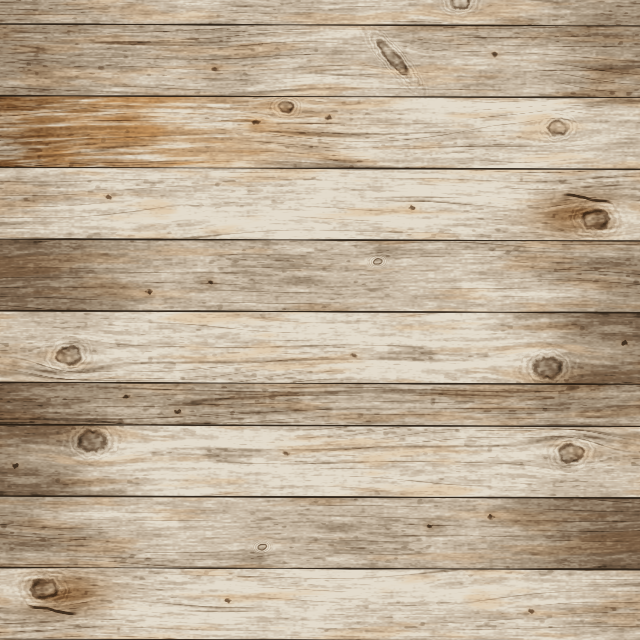
Write a WebGL 1 fragment shader that draws this texture.

```glsl
precision highp float;
uniform vec2 u_resolution;

float hash(vec2 p) {
  return fract(sin(dot(p, vec2(127.1, 311.7))) * 43758.5);
}

float noise(vec2 p) {
  vec2 i = floor(p), f = fract(p);
  f = f * f * (3.0 - 2.0 * f);
  return mix(mix(hash(i), hash(i + vec2(1, 0)), f.x),
             mix(hash(i + vec2(0, 1)), hash(i + vec2(1, 1)), f.x), f.y);
}

float fbm(vec2 p) {
  float sum = 0.0, amp = 0.53;
  for (int i = 0; i < 4; i++) {
    sum += amp * noise(p);
    p = p * 2.03 + 7.3;
    amp *= 0.5;
  }
  return sum;
}

// Knot: xy = centre, z = radius, w = tilt
vec2 bendGrain(vec2 q, vec4 knot) {
  vec2 d = (q - knot.xy) / (knot.z * vec2(4.0, 2.0));
  q.y -= (q.y - knot.y) * 0.75 * exp(-dot(d, d));
  return q;
}

float knotTone(vec2 q, vec4 knot) {
  vec2 d = q - knot.xy;
  float c = cos(knot.w), s = sin(knot.w);
  d = vec2(c * d.x + s * d.y, c * d.y - s * d.x);
  d.x /= 1.4 + 3.0 * abs(knot.w);
  float r = length(d) / knot.z + 0.6 * (fbm(q * 110.0) - 0.5);
  float rim = exp(-30.0 * (r - 0.9) * (r - 0.9)) * (0.25 + 0.6 * noise(q * 90.0));
  float core = 1.0 - smoothstep(0.7, 1.0, r);
  float halo = exp(-2.0 * (r - 1.5) * (r - 1.5)) * 0.12 * sin(r * 14.0);
  return core * (0.02 + 0.5 * noise(q * vec2(150.0, 260.0))) + rim + halo;
}

vec3 woodColor(float tone) {
  vec3 c = mix(vec3(0.89, 0.86, 0.80), vec3(0.78, 0.72, 0.64), smoothstep(0.0, 0.38, tone));
  c = mix(c, vec3(0.64, 0.57, 0.48), smoothstep(0.3, 0.66, tone));
  c = mix(c, vec3(0.48, 0.39, 0.30), smoothstep(0.6, 0.95, tone));
  return mix(c, vec3(0.26, 0.20, 0.14), smoothstep(0.9, 1.4, tone));
}

void main() {
  vec2 uv = gl_FragCoord.xy / u_resolution;
  float px = 1.0 / u_resolution.y;

  // Plank layout: equal boards around one narrow board
  float y = uv.y + 0.003 * (uv.x - 0.5);
  float height = 0.112, row = floor((y - 0.401) / height) + 4.0, start = 0.401 + (row - 4.0) * height;
  if (y < 0.335) {
    height = 0.1117;
    row = floor(y / height);
    start = row * height;
  } else if (y < 0.401) {
    height = 0.066;
    row = 3.0;
    start = 0.335;
  }
  vec2 q = vec2(uv.x, y - start);
  float seamDist = min(q.y, height - q.y);

  // Lower boards repeat the upper ones turned end for end
  float kind = row;
  if (row < 2.5) {
    kind = 6.0 - row;
    q = vec2(1.0, height) - q;
  }

  // Board character: base tone, darkening of the left and right ends, knots
  float tone = 0.3;
  vec2 ends = vec2(0.14);
  vec4 knotA = vec4(-1, 0, 0.01, 0), knotB = knotA;
  if (kind < 3.5) {
    tone = 0.42; ends = vec2(0.3, 0.14);
  } else if (kind < 4.5) {
    tone = 0.12; ends = vec2(0.08, 0.6);
    knotA = vec4(0.107, 0.38, 0.014, 0); knotB = vec4(0.855, 0.22, 0.016, 0);
  } else if (kind < 5.5) {
    tone = 0.34; ends = vec2(0.48, 0.12);
    knotA = vec4(0.59, 0.7, 0.005, 0);
  } else if (kind < 6.5) {
    tone = 0.11; ends = vec2(0.1, 0.08);
    knotA = vec4(0.93, 0.3, 0.015, 0);
  } else if (kind < 7.5) {
    tone = 0.14; ends = vec2(0.25, 0.05);
    knotA = vec4(0.447, 0.85, 0.009, 0); knotB = vec4(0.872, 0.57, 0.011, 0);
  } else if (kind < 8.5) {
    knotA = vec4(0.615, 0.53, 0.009, -0.85);
  } else {
    tone = 0.26; knotA = vec4(0.72, 0.33, 0.011, 0);
  }
  knotA.y *= height;
  knotB.y *= height;

  // Grain flowing around the knots
  vec2 seed = vec2(kind * 17.3, kind * 41.7);
  vec2 g = bendGrain(bendGrain(q, knotA), knotB);
  g.y += 0.016 * (noise(vec2(g.x * 5.0, g.y * 9.0) + seed) - 0.5);
  float broad = fbm(g * vec2(5.0, 24.0) + seed);
  float streak = fbm(g * vec2(14.0, 190.0) + seed);
  float fiber = noise(g * vec2(75.0, 340.0) + seed);
  float grit = noise(q * vec2(230.0, 430.0) + seed);
  float flecks = smoothstep(0.72, 0.92, noise(g * vec2(80.0, 270.0) + seed + 5.0));
  float edgeShift = q.x + 0.25 * (broad - 0.5);
  tone += ends.x * (1.0 - smoothstep(0.0, 0.32, edgeShift)) + ends.y * smoothstep(0.7, 1.0, edgeShift);
  tone += 0.5 * (broad - 0.5) + 0.6 * (streak - 0.5) + 0.24 * (fiber - 0.5) + 0.2 * (grit - 0.5);
  tone += 0.26 * flecks * smoothstep(0.35, 0.6, broad);

  // Fine drying cracks and wavy growth lines
  float crackField = abs(noise(g * vec2(2.0, 75.0) + seed + 3.0) - 0.5);
  float crackMask = smoothstep(0.5, 0.75, noise(g * vec2(5.0, 32.0) + seed + 9.0));
  tone += 0.4 * crackMask * (1.0 - smoothstep(0.0, 0.06, crackField));
  float growth = abs(sin(g.y * 210.0 + 9.0 * noise(g * vec2(3.5, 14.0) + seed + 30.0)));
  float growthMask = smoothstep(0.4, 0.75, noise(g * vec2(6.0, 45.0) + seed + 13.0));
  tone += 0.3 * growthMask * (1.0 - smoothstep(0.03, 0.22, growth));

  // Rust stains and the split beside the stained knot
  float rust = 0.3 * smoothstep(0.48, 0.7, fbm(g * vec2(9.0, 60.0) + seed + 20.0));
  if (kind > 5.5 && kind < 6.5) {
    vec2 d = (q - knotA.xy + vec2(0.025, -0.005)) / vec2(0.065, 0.03);
    float stain = exp(-dot(d, d)) * smoothstep(0.25, 0.65, 0.5 * (streak + broad));
    rust += 0.9 * stain;
    tone += 0.45 * stain;
    float bend = 0.065 - 0.08 * (q.x - 0.92) + 0.009 * (noise(vec2(q.x * 55.0, 2.0)) - 0.5);
    float span = smoothstep(0.875, 0.89, q.x) * (1.0 - smoothstep(0.945, 0.96, q.x));
    tone += 0.9 * span * (1.0 - smoothstep(0.001, 0.0015 + px, abs(q.y - bend)));
  } else if (kind > 6.5 && kind < 7.5) {
    float patches = fbm(q * vec2(14.0, 55.0) + 4.0);
    float stain = (1.0 - smoothstep(0.0, 0.7, q.x)) * smoothstep(0.3, 0.62, 0.5 * (patches + streak));
    rust += 0.95 * stain;
    tone += 0.2 * stain;
  }
  tone += knotTone(q, knotA) + knotTone(q, knotB);

  // Nail holes with small smears
  for (int i = 0; i < 2; i++) {
    vec2 id = vec2(kind, float(i) + 3.0);
    vec2 nail = vec2(hash(id), (0.25 + 0.5 * hash(id + 8.0)) * height);
    vec2 d = (q - nail) / vec2(1.5, 1.0);
    float r = length(d) + 0.004 * (noise(q * 260.0) - 0.5);
    tone += 0.8 * (1.0 - smoothstep(0.0015, 0.003 + px, r));
    rust += 0.2 * exp(-r * r * 12000.0);
  }

  // Edge wear, frame shading and dark seams
  tone += 0.16 * exp(-seamDist * 380.0);
  vec2 rim = abs(uv - 0.5);
  tone += 0.15 * smoothstep(0.3, 0.5, rim.x) + 0.05 * smoothstep(0.35, 0.5, rim.y);
  vec3 color = woodColor(tone);
  color = mix(color, color * vec3(0.95, 0.77, 0.55), clamp(rust, 0.0, 1.0));
  float seamWidth = 0.0004 + 0.0011 * noise(vec2(uv.x * 9.0, floor(uv.y * 9.0 + 0.5) * 5.0));
  float seam = 1.0 - smoothstep(seamWidth - 0.5 * px, seamWidth + 0.6 * px, seamDist);
  color = mix(color, vec3(0.15, 0.11, 0.07), 0.92 * seam);
  gl_FragColor = vec4(color, 1.0);
}
```
